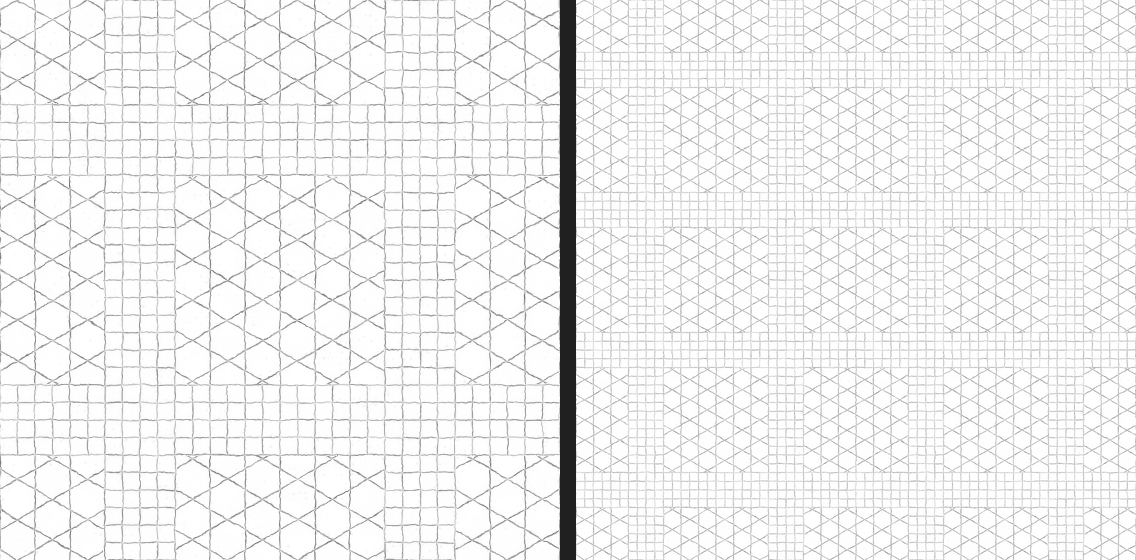
Left, the tile; right, the same tile 2 across and 2 down.
A Shadertoy shader for this pattern:

```glsl
// Thin grey joints on white: square panels of hexagons and triangles, framed by
// bands of small squares. Lines are distances to evenly spaced parallels, bent by
// wrapping noise; faint flecks and uneven ink wear the surface.

const float REPEATS = 2.0;          // panels across and down
const float PERIOD = 16.0;          // small squares per repeat
const float PANEL_HALF = 6.0;       // half panel side, in small squares
const float HEX_SPACING = 2.0;      // distance between panel parallels
const float LINE_HALF = 0.028;      // half line width
const float FILTER_PIXELS = 1.25;   // edge smoothing
const float PANEL_INK = 0.50;
const float BAND_INK = 0.38;
const float FLECKS_PER_CELL = 3.0;
const float FLECK_INK = 0.055;
const vec3 PAPER = vec3(1.0);
const float CELLS = REPEATS * PERIOD;

float hash(vec2 p, float seed) {
    vec3 q = fract(vec3(p.xyx + seed * 17.3) * vec3(0.1031, 0.1030, 0.0973));
    q += dot(q, q.yzx + 33.33);
    return fract((q.x + q.y) * q.z);
}

// Value noise, f lattice steps per cell, wrapping over the canvas
float noise(vec2 p, float f, float seed) {
    float wrap = CELLS * f;
    vec2 i = floor(p * f), t = fract(p * f);
    t = t * t * (3.0 - 2.0 * t);
    vec2 a = mod(i, wrap), b = mod(i + 1.0, wrap);
    return mix(mix(hash(a, seed), hash(vec2(b.x, a.y), seed), t.x),
               mix(hash(vec2(a.x, b.y), seed), hash(b, seed), t.x), t.y);
}

float wobble(vec2 p, float seed) {
    return 0.05 * (noise(p, 1.0, seed) - 0.5)
         + 0.06 * (noise(p, 3.0, seed + 1.0) - 0.5)
         + 0.05 * (noise(p, 8.0, seed + 2.0) - 0.5);
}

// Signed distance to the nearest of a set of parallels
float parallels(float v, float spacing) {
    return v - spacing * floor(v / spacing + 0.5);
}

// Exact box-filtered coverage of a thin line
float coverage(float d, float px) {
    return (clamp(d + 0.5 * px, -LINE_HALF, LINE_HALF)
          - clamp(d - 0.5 * px, -LINE_HALF, LINE_HALF)) / px;
}

// Ink is paler where two lines meet
float crossingFade(float secondDistance) {
    return 1.0 - 0.35 * (1.0 - smoothstep(0.03, 0.13, secondDistance));
}

// Vertical lines and two slanted families, making hexagons and triangles
float hexPanel(vec2 c, vec2 p, float px, out float nearest) {
    vec3 d = vec3(parallels(c.x, HEX_SPACING),
                  parallels(dot(c, vec2(-0.5, 0.866)) + 0.5, HEX_SPACING),
                  parallels(dot(c, vec2(0.5, 0.866)) - 0.5, HEX_SPACING));
    vec3 a = abs(d);
    nearest = min(a.x, min(a.y, a.z));
    float second = max(min(a.x, a.y), min(max(a.x, a.y), a.z));
    float ink = max(coverage(d.x, px), max(coverage(d.y, px), coverage(d.z, px)));
    return ink * PANEL_INK * crossingFade(second) * mix(0.75, 1.25, noise(p, 2.0, 11.0));
}

// Small squares, each joint segment with its own strength
float squareBand(vec2 q, float px, out float nearest) {
    vec2 d = vec2(parallels(q.x, 1.0), parallels(q.y, 1.0));
    vec2 line = floor(q + 0.5), cell = floor(q);
    float upright = hash(mod(vec2(line.x, cell.y), CELLS), 13.0);
    float level = hash(mod(vec2(cell.x, line.y), CELLS), 14.0);
    nearest = min(abs(d.x), abs(d.y));
    float ink = max(coverage(d.x, px) * mix(0.65, 1.35, upright),
                    coverage(d.y, px) * mix(0.65, 1.35, level));
    return ink * BAND_INK * crossingFade(max(abs(d.x), abs(d.y)));
}

// Small soft flecks, gathered in patches
float flecks(vec2 p, float px) {
    vec2 g = p * FLECKS_PER_CELL, id = mod(floor(g), CELLS * FLECKS_PER_CELL);
    vec2 centre = 0.3 + 0.4 * vec2(hash(id, 21.0), hash(id, 22.0));
    float radius = mix(0.08, 0.26, hash(id, 23.0));
    vec2 offset = fract(g) - centre;
    offset += 0.16 * (vec2(noise(p, 10.0, 24.0), noise(p, 10.0, 25.0)) - 0.5);
    float soft = max(0.08, px * FLECKS_PER_CELL);
    float spot = 1.0 - smoothstep(radius - soft, radius + 0.5 * soft, length(offset));
    float patchy = smoothstep(0.35, 0.8, noise(p, 0.5, 26.0));
    return spot * step(hash(id, 27.0), 0.08 + 0.4 * patchy) * hash(id, 28.0);
}

void mainImage(out vec4 fragColor, in vec2 fragCoord) {
    vec2 p = fragCoord / iResolution.xy * CELLS;
    float px = FILTER_PIXELS * CELLS / iResolution.y;

    // Bent coordinates, then position about the nearest panel centre
    vec2 q = p + vec2(wobble(p, 1.0), wobble(p, 5.0));
    vec2 c = mod(q + 0.5 * PERIOD, PERIOD) - 0.5 * PERIOD;

    // The bands reach just inside the panel to include its border line
    float nearest;
    float border = LINE_HALF + 0.5 * px;
    bool inPanel = max(abs(c.x), abs(c.y)) < PANEL_HALF - border;
    float ink = inPanel ? hexPanel(c, p, px, nearest) : squareBand(q, px, nearest);

    // Wear: broken ink, smudges beside joints, flecks and fine grain
    ink *= mix(0.8, 1.15, noise(p, 7.0, 31.0));
    ink += 0.035 * exp(-nearest / 0.10) * noise(p, 1.0, 32.0);
    ink += FLECK_INK * flecks(p, px);
    ink += 0.008 * noise(p, 8.0, 33.0) * noise(p, 1.0, 34.0);

    fragColor = vec4(PAPER * (1.0 - ink), 1.0);
}
```
